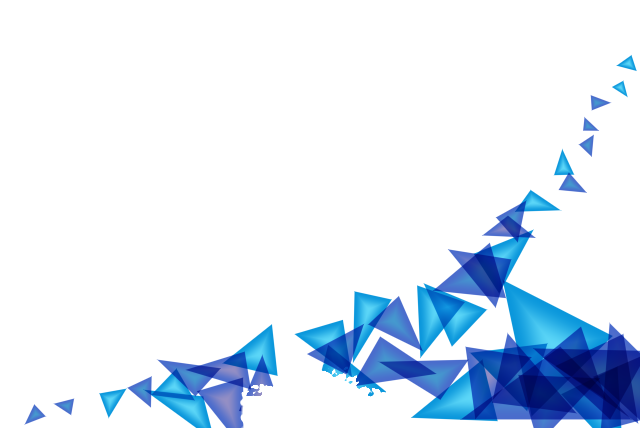
Give the GLSL for this background, as a Shadertoy shader.

```glsl
vec3 hash3(float n) {
    return fract(sin(n * vec3(12.99, 78.23, 37.72)) * 4375.85);
}

float cross2(vec2 a, vec2 b) { return a.x * b.y - a.y * b.x; }

// Gradient noise, roughly -0.7 to 0.7
float corner(vec2 cell, vec2 offset) {
    float angle = 6.283 * hash3(cell.x + 57.0 * cell.y).x;
    return dot(vec2(cos(angle), sin(angle)), offset);
}

float gradientNoise(vec2 p) {
    vec2 i = floor(p), f = p - i, u = f * f * (3.0 - 2.0 * f), e = vec2(1, 0);
    return mix(mix(corner(i, f), corner(i + e, f - e), u.x),
               mix(corner(i + e.yx, f - e.yx), corner(i + 1.0, f - 1.0), u.x), u.y);
}

// Signed distance to one side of a triangle, positive outside
float side(vec2 p, vec2 a, vec2 b, float winding) {
    return -winding * cross2(normalize(b - a), p - a);
}

// Translucent glass triangle: kind 0 cyan, 1 violet, 2 mauve
void shard(inout vec3 color, vec2 p, vec2 a, vec2 b, vec2 c, int kind) {
    float area = cross2(b - a, c - a), winding = sign(area);
    float d = max(side(p, a, b, winding), max(side(p, b, c, winding), side(p, c, a, winding)));
    float inradius = abs(area) / (length(b - a) + length(c - b) + length(a - c));
    vec3 rim = kind == 0 ? vec3(0.04, 0.59, 0.86) : vec3(0.29, 0.42, 0.80);
    vec3 core = kind == 0 ? vec3(0.36, 0.84, 0.97)
              : kind == 1 ? vec3(0.27, 0.60, 0.81) : vec3(0.58, 0.56, 0.77);
    vec3 glass = mix(rim, core, smoothstep(0.0, 1.0, -d / inradius));
    float aa = 0.7 / iResolution.y;
    color *= mix(vec3(1), glass, 1.0 - smoothstep(-aa, aa, d));
}

// Triangle with irregular corners around a centre
void looseShard(inout vec3 color, vec2 p, vec2 centre, float radius, float seed, int kind) {
    vec3 bend = hash3(seed + 31.0) - 0.5, reach = 0.75 + 0.55 * hash3(seed + 67.0);
    vec3 angle = 6.283 * hash3(seed + 11.0).x + vec3(0, 2.094, 4.189) + 1.2 * bend;
    vec3 x = centre.x + radius * reach * cos(angle);
    vec3 y = centre.y + radius * reach * sin(angle);
    shard(color, p, vec2(x.x, y.x), vec2(x.y, y.y), vec2(x.z, y.z), kind);
}

void mainImage(out vec4 fragColor, in vec2 fragCoord) {
    vec2 p = fragCoord / iResolution.xy * vec2(1.5, 1);
    vec3 color = vec3(1);

    // Overlapping foot, denser and taller toward the right
    for (int i = 0; i < 17; i++) {
        float s = (float(i) + 0.5) / 17.0;
        vec3 h = hash3(float(i) + 3.0);
        float x = 1.5 - 1.13 * pow(s, 1.6);
        float y = 0.03 + 0.12 * h.x * smoothstep(0.2, 0.8, x);
        looseShard(color, p, vec2(x, y), mix(0.13, 0.085, s), float(i) + 5.0, int(h.y * 3.0));
    }

    // Torn white gap in the foot
    float tear = 0.11 + 0.03 * sin(17.0 * p.x - 11.0)
               + 0.035 * gradientNoise(p * 45.0) + 0.02 * gradientNoise(p * 110.0);
    float wall = abs(p.x - 0.757) - 0.19 + 0.012 * gradientNoise(p * 60.0);
    float gap = max(p.y - tear, wall);
    float aa = 0.7 / iResolution.y;
    color = mix(vec3(1), color, smoothstep(-aa, aa, gap));

    // Shards drifting along the rising curve, small at both ends
    for (int i = 0; i < 27; i++) {
        float t = (float(i) + 0.4) / 27.0;
        vec3 h = hash3(float(i) + 40.0);
        vec2 centre = 2.0 * t * (1.0 - t) * vec2(1.3, 0.18) + t * t * vec2(1.46, 0.88)
                    + (1.0 - t) * (1.0 - t) * vec2(0.02, 0.03);
        float bulge = smoothstep(0.0, 0.32, t) * (1.0 - smoothstep(0.5, 0.88, t));
        centre += (h.xy - 0.5) * vec2(0.1, 0.05) * (0.4 + bulge);
        int kind = h.z < 0.5 ? 0 : h.z > 0.85 && bulge > 0.6 ? 2 : 1;
        looseShard(color, p, centre, 0.024 + 0.062 * bulge, float(i) + 90.0, kind);
    }

    // Dominant shard and the two broad panes at its base
    shard(color, p, vec2(1.178, 0.346), vec2(1.436, 0.215), vec2(1.246, 0.027), 0);
    shard(color, p, vec2(1.08, 0.02), vec2(1.313, 0.19), vec2(1.48, 0.02), 1);
    shard(color, p, vec2(1.25, 0.186), vec2(1.52, 0.18), vec2(1.43, 0.02), 2);

    fragColor = vec4(color, 1);
}
```
